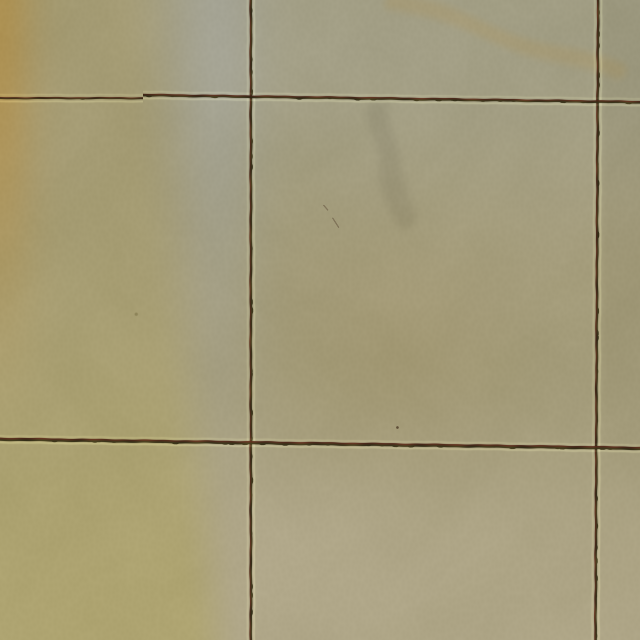
Reproduce this texture procedurally as a three.js fragment shader.

```glsl
varying vec2 vUv;

vec2 hash2(vec2 p) {
  vec3 q = fract(p.xyx * vec3(0.1031, 0.1030, 0.0973));
  q += dot(q, q.yzx + 33.33);
  return fract((q.xx + q.yz) * q.zy);
}

// Distance to the nearest scattered point
float cellular(vec2 p) {
  vec2 cell = floor(p), f = fract(p);
  float nearest = 2.0;
  for (int j = -1; j <= 1; j++)
    for (int i = -1; i <= 1; i++) {
      vec2 o = vec2(float(i), float(j));
      nearest = min(nearest, length(o + hash2(cell + o) - f));
    }
  return nearest;
}

// Soft cloudy mottling from warped sines, about -1 to 1
float clouds(vec2 p) {
  float sum = 0.0, amp = 0.5;
  for (int i = 0; i < 5; i++) {
    p += 0.6 * sin(p.yx * 1.3 + float(i));
    sum += amp * sin(p.x + 1.7 * float(i)) * cos(p.y);
    p = mat2(1.4, 1.1, -1.1, 1.4) * p;
    amp *= 0.6;
  }
  return sum;
}

float segment(vec2 p, vec2 a, vec2 b) {
  vec2 d = b - a;
  return length(p - a - d * clamp(dot(p - a, d) / dot(d, d), 0.0, 1.0));
}

// Signed distance to the nearest line of a repeating joint
float joint(float x, float pitch) {
  return (fract(x / pitch + 0.5) - 0.5) * pitch;
}

// Joint with pale lips, coloured fringes and a chipped dark core
vec3 drawJoint(vec3 color, float d, float along, float id, float halfWidth) {
  d += 0.0003 * sin(along * 71.0 + id * 5.0) + 0.0002 * sin(along * 193.0 + id);
  float chip = smoothstep(0.3, 0.08, cellular(vec2(along * 48.0, id * 7.3 + 0.5)));
  float w = halfWidth + 0.0011 * chip * step(0.0, d);
  float lip = exp(-pow((abs(d) - 0.0052) / 0.0017, 2.0));
  color += lip * vec3(0.085, 0.09, 0.065) * (d > 0.0 ? 1.0 : 0.65);
  vec3 core = mix(vec3(0.36, 0.18, 0.11), vec3(0.25, 0.22, 0.10), smoothstep(-0.0015, 0.0015, d));
  core *= 0.88 + 0.2 * sin(along * 37.0 + id * 3.0) * sin(along * 117.0);
  return mix(color, core, 0.95 * (1.0 - smoothstep(w - 0.0009, w + 0.0011, abs(d))));
}

void main() {
  vec2 uv = vUv;
  float mottle = clouds(uv * 7.0 + 2.0);

  // Broad light: beige right, olive left, warm glow at the left edge
  vec3 beige = mix(vec3(0.685, 0.65, 0.53), vec3(0.645, 0.615, 0.485), smoothstep(0.1, 0.45, uv.y));
  beige = mix(beige, vec3(0.635, 0.62, 0.52), smoothstep(0.55, 0.95, uv.y));
  vec3 olive = mix(vec3(0.685, 0.645, 0.445), vec3(0.645, 0.61, 0.455), smoothstep(0.0, 0.85, uv.y));
  float edge = 0.335 - 0.07 * uv.y + 0.006 * mottle;
  float right = smoothstep(edge - 0.04 - 0.05 * uv.y, edge + 0.045, uv.x);
  vec3 color = mix(olive, beige, right);
  float glow = exp(-pow(uv.x / 0.055, 2.0)) * smoothstep(0.25, 0.95, uv.y);
  color = mix(color, vec3(0.70, 0.56, 0.28), 0.7 * glow);

  // Cool reflection beside the first vertical joint
  float sheen = exp(-pow((uv.x - 0.345) / 0.065, 2.0)) * smoothstep(0.1, 1.0, uv.y);
  color = mix(color, vec3(0.65, 0.65, 0.60), 0.75 * sheen);

  // Mottling, fine grain and small tone shift between tiles
  color += mottle * vec3(0.015, 0.014, 0.019);
  color += 0.008 * clouds(uv * 23.0);
  color += 0.014 * (cellular(uv * vec2(150.0, 110.0)) - 0.5);
  float shade = exp(-dot((uv - vec2(0.62, 0.46)) * vec2(5.0, 6.0), (uv - vec2(0.62, 0.46)) * vec2(5.0, 6.0)));
  color -= shade * vec3(0.012, 0.02, 0.035);
  color -= vec3(0.025) * smoothstep(0.935, 0.95, uv.x) * smoothstep(0.2, 0.5, uv.y);

  // Faint stains
  vec2 bent = uv + 0.006 * vec2(sin(uv.y * 40.0), sin(uv.x * 25.0));
  float streak = min(segment(bent, vec2(0.595, 0.83), vec2(0.605, 0.73)),
                     segment(bent, vec2(0.605, 0.73), vec2(0.64, 0.66)));
  color -= vec3(0.035, 0.035, 0.03) * (1.0 - smoothstep(0.005, 0.028, streak));
  float smear = segment(bent, vec2(0.62, 1.0), vec2(0.96, 0.885));
  color += vec3(0.015, -0.01, -0.045) * (1.0 - smoothstep(0.002, 0.024, smear));

  // Slightly skewed grid; the upper left joint is offset and thinner
  float column = step(0.66, uv.x), row = step(0.58, uv.y);
  float offsetPart = row * step(uv.x, 0.223);
  float drop = mix(0.0143 * uv.x, 0.0079 + 0.0008 * uv.x, offsetPart);
  float across = joint(uv.x - 0.392 + 0.004 * (1.0 - uv.y) * column, 0.5425);
  float down = joint(uv.y - 0.3138 + drop, 0.5408);
  color = drawJoint(color, across, uv.y, column, 0.0019);
  color = drawJoint(color, -down, uv.x, row + 2.0, 0.0024 - 0.0004 * row - 0.0005 * offsetPart);

  // Specks and a broken scratch
  float speck = length(uv - vec2(0.621, 0.332));
  color = mix(color, vec3(0.30, 0.23, 0.15), 0.8 * (1.0 - smoothstep(0.001, 0.003, speck)));
  float scratch = min(segment(uv, vec2(0.506, 0.679), vec2(0.512, 0.672)),
                      segment(uv, vec2(0.520, 0.659), vec2(0.529, 0.645)));
  color = mix(color, vec3(0.42, 0.36, 0.27), 0.6 * (1.0 - smoothstep(0.0003, 0.0018, scratch)));
  float spot = length(uv - vec2(0.213, 0.509));
  color -= 0.1 * (1.0 - smoothstep(0.001, 0.004, spot));

  gl_FragColor = vec4(clamp(color, 0.0, 1.0), 1.0);
}
```
